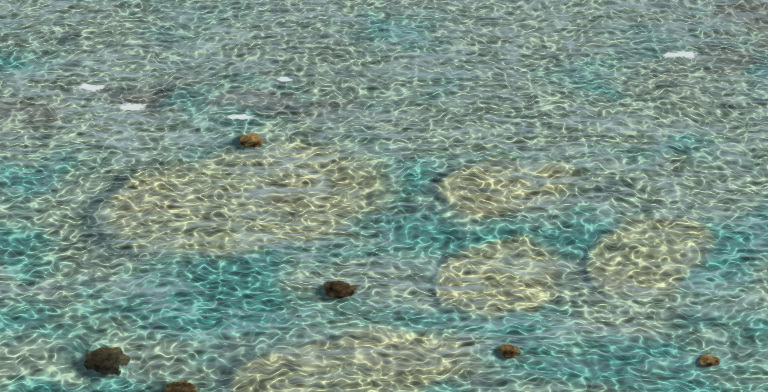
Reproduce this texture procedurally as a Shadertoy shader.

```glsl
#define DEEP vec3(0.23, 0.44, 0.42)
#define SHALLOW vec3(0.41, 0.48, 0.42)
#define SAND vec3(0.51, 0.51, 0.39)
#define REEF vec3(0.34, 0.34, 0.31)
#define SKY vec3(0.62, 0.71, 0.74)
#define SHADE vec3(0.10, 0.17, 0.19)
#define ROCK vec3(0.56, 0.47, 0.31)
#define NET_SCALE vec2(27.0, 55.0)
#define NET_GAIN 0.78
#define RIPPLE_SCALE vec2(5.5, 46.0)
#define RIPPLE_GAIN 0.60

vec2 hash2(vec2 p) {
    p = vec2(dot(p, vec2(127.1, 311.7)), dot(p, vec2(269.5, 183.3)));
    return 2.0 * fract(sin(p) * 43758.5453) - 1.0;
}

float noise(vec2 p) {
    vec2 i = floor(p), f = fract(p);
    vec2 u = f * f * (3.0 - 2.0 * f);
    vec2 e = vec2(0.0, 1.0);
    float a = dot(hash2(i), f);
    float b = dot(hash2(i + e.yx), f - e.yx);
    float c = dot(hash2(i + e.xy), f - e.xy);
    float d = dot(hash2(i + e.yy), f - e.yy);
    return mix(mix(a, b, u.x), mix(c, d, u.x), u.y);
}

float fbm(vec2 p) {
    float sum = 0.0, gain = 1.0;
    for (int i = 0; i < 4; i++) {
        sum += gain * noise(p);
        p = mat2(1.6, 1.2, -1.2, 1.6) * p + 7.3;
        gain *= 0.5;
    }
    return sum;
}

float ridge(float n, float sharpness) {
    float r = max(0.0, 1.0 - sharpness * abs(n));
    return r * r;
}

// Sandy mounds: centre and radii
const vec4 SHOALS[5] = vec4[5](
    vec4(0.63, 0.49, 0.38, 0.14), vec4(1.66, 0.35, 0.17, 0.10),
    vec4(1.29, 0.53, 0.18, 0.07), vec4(0.90, 0.06, 0.32, 0.09),
    vec4(1.27, 0.29, 0.16, 0.10));

// Stones: centre, radius, brightness
const vec4 STONES[6] = vec4[6](
    vec4(0.64, 0.642, 0.034, 1.0), vec4(1.81, 0.080, 0.030, 1.0),
    vec4(0.27, 0.080, 0.065, 0.45), vec4(1.30, 0.105, 0.032, 0.8),
    vec4(0.46, 0.005, 0.045, 0.6), vec4(0.87, 0.262, 0.045, 0.55));

// Breaking crests: centre and half length
const vec3 FOAM[5] = vec3[5](
    vec3(0.335, 0.726, 0.055), vec3(0.617, 0.703, 0.040),
    vec3(0.723, 0.797, 0.030), vec3(0.230, 0.777, 0.045),
    vec3(1.740, 0.860, 0.050));

vec3 seabed(vec2 p) {
    vec2 w = p + 0.035 * vec2(fbm(p * 7.0), fbm(p * 7.0 + 19.0));
    float patches = fbm(w * vec2(2.6, 6.5) + 3.0);
    vec3 col = mix(DEEP, SHALLOW, smoothstep(-0.38, 0.22, patches + 0.35 * (p.y - 0.45)));
    float sand = 0.0, edge = 0.0;
    for (int i = 0; i < 5; i++) {
        vec2 d = w - SHOALS[i].xy;
        d.y -= 0.12 * d.x;
        d /= SHOALS[i].zw;
        float r = length(d);
        sand = max(sand, 1.0 - smoothstep(0.82, 1.15, r));
        float rim = smoothstep(0.94, 1.03, r) * (1.0 - smoothstep(1.05, 1.2, r));
        edge = max(edge, rim * smoothstep(0.35, 0.95, -d.x / max(r, 0.01)));
    }
    col = mix(col, SAND, 0.85 * sand);
    float band = exp(-pow((p.y - 0.70 - 0.05 * sin(p.x * 3.0)) / 0.05, 2.0));
    band *= 1.0 - smoothstep(0.7, 1.2, p.x);
    float corner = smoothstep(1.5, 1.9, p.x) * smoothstep(0.68, 0.88, p.y);
    float reef = max(band, corner) * smoothstep(-0.3, 0.25, fbm(w * vec2(7.0, 16.0)));
    col = mix(col, REEF, 0.85 * reef);
    float weed = smoothstep(0.3, 0.6, fbm(w * vec2(6.0, 13.0) + 31.0));
    return mix(col, SHADE, max(0.65 * edge, 0.5 * weed * (1.0 - sand)));
}

void mainImage(out vec4 fragColor, in vec2 fragCoord) {
    vec2 p = fragCoord / iResolution.y;
    float px = 1.0 / iResolution.y;

    // Receding water plane with a gentle swell
    float depth = 1.2 - 0.42 * p.y;
    vec2 q = vec2((p.x - 1.0) / depth, -log(depth) / 0.42);
    q.y += 0.035 * noise(q * vec2(2.2, 3.0)) + 0.012 * noise(q * vec2(7.0, 9.0));
    vec3 col = seabed(p + 0.008 * vec2(noise(q * 35.0), noise(q * 35.0 + 5.0)));

    // Sunlight net and small facets
    vec2 c = q + 0.012 * vec2(noise(q * 32.0), noise(q * 32.0 + 9.0));
    float net = 0.7 * ridge(noise(c * NET_SCALE), 3.0);
    net += 0.5 * ridge(noise(c * NET_SCALE * 1.55 + 13.0), 3.2);
    float facet = noise(q * vec2(38.0, 85.0) + 41.0);
    col *= 0.73 + NET_GAIN * net + 0.55 * facet;
    col += vec3(0.16, 0.15, 0.10) * smoothstep(0.6, 1.1, net);

    // Long crests reflecting the sky, with dark troughs
    vec2 r = q + vec2(0.0, 0.006 * noise(q * vec2(18.0, 30.0)));
    float gust = smoothstep(-0.35, 0.35, noise(q * vec2(3.0, 8.0) + 17.0) + 0.3 * (p.y - 0.4));
    float crest = ridge(noise(r * RIPPLE_SCALE), 5.0);
    crest += 0.6 * ridge(noise(r * RIPPLE_SCALE * vec2(2.0, 1.6) + 23.0), 4.5);
    float trough = smoothstep(0.1, 0.45, noise(r * vec2(12.0, 48.0) + 53.0));
    col = mix(col, SHADE, 0.38 * trough);
    col = mix(col, SKY, clamp(RIPPLE_GAIN * crest * (0.3 + 0.7 * gust), 0.0, 0.8));
    col = mix(col, SKY * 0.78, 0.08 + 0.14 * smoothstep(0.5, 1.0, p.y));

    // Stones with a shadow on their left
    for (int i = 0; i < 6; i++) {
        vec4 s = STONES[i];
        vec2 d = (p - s.xy) / (s.z * vec2(1.0, 0.58));
        float rough = 0.45 * fbm(p * 30.0 + s.xy * 9.0);
        float shadow = 1.0 - smoothstep(0.7, 1.15, length(d + vec2(0.5, 0.25)) + rough);
        float body = 1.0 - smoothstep(-px, px, (length(d) + rough - 0.9) * s.z * 0.58);
        float light = 0.75 + 0.35 * d.y + 0.2 * d.x + 0.8 * fbm(p * vec2(55.0, 75.0));
        col = mix(col, SHADE, 0.75 * shadow);
        col = mix(col, ROCK * s.w * clamp(light, 0.25, 1.5), body * smoothstep(0.3, 0.8, s.w + 0.2));
    }

    // Broken white foam
    for (int i = 0; i < 5; i++) {
        vec2 d = (p - FOAM[i].xy) / (FOAM[i].z * vec2(1.0, 0.2));
        float cover = 1.0 - smoothstep(0.5, 1.0, length(d) + 0.9 * fbm(p * vec2(35.0, 70.0)));
        col = mix(col, vec3(0.88, 0.91, 0.91), 0.9 * cover);
    }
    fragColor = vec4(clamp(col, 0.0, 1.0), 1.0);
}
```
